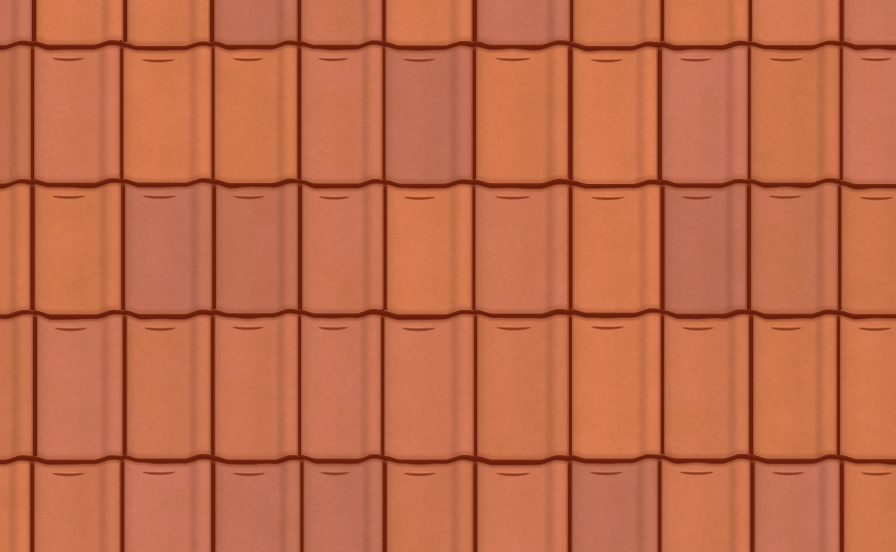
A Shadertoy shader for this texture:

```glsl
#define COLUMNS 10.0
#define ROWS 4.0
#define GRID_OFFSET vec2(0.378, 0.70)
#define GROOVE_HALF_WIDTH 0.019
#define LIP_SHADOW 0.036
#define LIP_SAG 0.026
#define EDGE_JITTER vec2(0.045, 0.014)
#define TINT_VARIATION 0.07
#define GRAIN 0.055

const vec3 ORANGE_CLAY = vec3(0.810, 0.460, 0.295);
const vec3 PINK_CLAY   = vec3(0.755, 0.435, 0.340);
const vec3 BURNT_CLAY  = vec3(0.560, 0.260, 0.150);
const vec3 DARK_GAP    = vec3(0.400, 0.105, 0.035);

float hash(vec2 p) {
    vec3 q = fract(vec3(p.xyx) * 0.1031);
    q += dot(q, q.yzx + 33.33);
    return fract((q.x + q.y) * q.z);
}

float noise(vec2 p) {
    vec2 cell = floor(p), f = fract(p);
    f = f * f * (3.0 - 2.0 * f);
    return mix(mix(hash(cell), hash(cell + vec2(1, 0)), f.x),
               mix(hash(cell + vec2(0, 1)), hash(cell + vec2(1, 1)), f.x), f.y);
}

// Soft pulse that is one between a and b
float band(float a, float b, float soft, float x) {
    return smoothstep(a - soft, a + soft, x) * (1.0 - smoothstep(b - soft, b + soft, x));
}

// Bottom outline: a sagging pan and a raised roll at the right
float lipProfile(float u) {
    return LIP_SAG * (band(0.10, 0.76, 0.09, u) - 0.25 * band(0.83, 0.95, 0.05, u));
}

void mainImage(out vec4 fragColor, in vec2 fragCoord) {
    vec2 uv = fragCoord / iResolution.xy;
    vec2 grid = vec2(COLUMNS, ROWS);
    vec2 pixel = grid / iResolution.xy;
    vec2 p = uv * grid - GRID_OFFSET;

    // Hand-laid irregularity: slightly narrow columns and one raised course
    p.x += 0.10 * exp(-pow((p.x - 4.37) / 1.25, 2.0));
    p.y -= 0.055 * exp(-pow((p.y - 1.02) / 0.5, 2.0));
    float course = floor(p.y + 0.5);
    p.y += EDGE_JITTER.y * (hash(vec2(floor(p.x), course) + 51.0) - 0.5);

    // Column joints wander a little from course to course
    float rowGuess = floor(p.y + lipProfile(fract(p.x)));
    p.x += EDGE_JITTER.x * (noise(vec2(p.x, rowGuess) + 17.0) - 0.5);
    p.y += lipProfile(fract(p.x));
    vec2 tile = floor(p), t = fract(p);

    // Fired clay: tint per tile, cloudy stains and fine grain
    float pinkness = smoothstep(0.15, 0.95, hash(tile + 7.0));
    float stain = noise(uv * vec2(34.0, 21.0) + 3.0);
    vec3 color = mix(ORANGE_CLAY, PINK_CLAY, clamp(pinkness + 0.35 * (stain - 0.5), 0.0, 1.0));
    color *= 1.0 + TINT_VARIATION * (hash(tile + 29.0) - 0.55);
    color *= 1.0 + 0.04 * (stain - 0.5);
    float speckle = 0.6 * noise(uv * vec2(420.0, 260.0)) + 0.4 * noise(uv * vec2(190.0, 117.0));
    color *= 1.0 + GRAIN * (speckle - 0.5);

    // Relief: flat pan, shaded slope and lit roll
    color *= 1.0 - 0.085 * band(0.74, 0.82, 0.035, t.x);
    color *= 1.0 + 0.030 * band(0.86, 0.93, 0.025, t.x);
    color *= 1.0 - 0.060 * (1.0 - smoothstep(0.03, 0.13, t.x));
    color *= 1.0 + 0.020 * band(0.15, 0.45, 0.10, t.x);
    color = mix(color, BURNT_CLAY, 0.30 * smoothstep(0.94, 0.985, t.x));
    color = mix(color, BURNT_CLAY, 0.32 * (1.0 - smoothstep(0.005, 0.045, t.y)));

    // Curved nib slot near the top
    float across = (t.x - 0.40) / 0.18;
    float slotY = t.y - lipProfile(t.x) - 0.862 - 0.010 * across * across;
    float slotHalf = 0.009 * sqrt(max(0.0, 1.0 - across * across));
    float slot = 1.0 - smoothstep(-pixel.y, pixel.y, abs(slotY) - slotHalf);
    slot *= 1.0 - smoothstep(0.85, 1.1, abs(across));
    color = mix(color, vec3(0.48, 0.17, 0.07), 0.8 * slot);
    color *= 1.0 + 0.05 * band(0.012, 0.022, 0.006, slotY) * (1.0 - smoothstep(0.6, 1.0, abs(across)));

    // Side joints with a soft burnt rim
    float joint = min(t.x, 1.0 - t.x);
    float jointWidth = GROOVE_HALF_WIDTH * (0.75 + 0.5 * hash(vec2(floor(p.x + 0.5), tile.y) + 83.0));
    color = mix(color, BURNT_CLAY, 0.6 * (1.0 - smoothstep(jointWidth, jointWidth + 0.03, joint)));
    float gap = 1.0 - smoothstep(jointWidth - 0.6 * pixel.x, jointWidth + 0.6 * pixel.x, joint);
    color = mix(color, DARK_GAP, 0.93 * gap);

    // Shadow thrown by the course above
    float below = 1.0 - t.y;
    float wear = LIP_SHADOW * (0.85 + 0.35 * noise(vec2(p.x * 5.0, tile.y * 9.0)));
    color = mix(color, BURNT_CLAY, 0.65 * (1.0 - smoothstep(wear, wear + 0.035, below)));
    float shadow = 1.0 - smoothstep(wear - pixel.y, wear + pixel.y, below);
    shadow *= smoothstep(0.0, pixel.y, below);
    vec3 shadowColor = mix(vec3(0.49, 0.16, 0.06), DARK_GAP, smoothstep(0.0, 0.6 * wear, below));
    color = mix(color, shadowColor, 0.95 * shadow);

    fragColor = vec4(color, 1.0);
}
```
